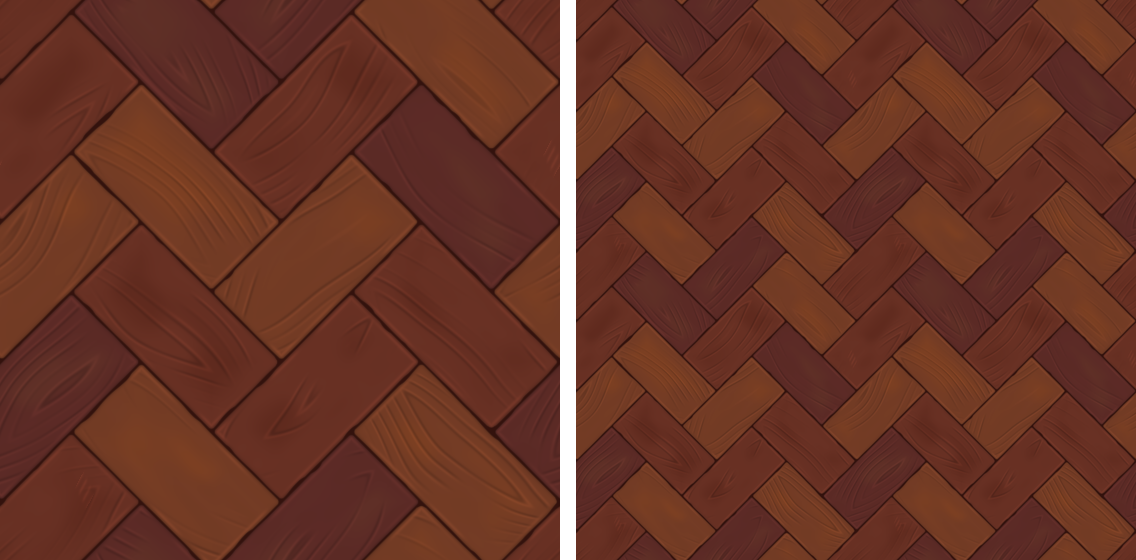
Left: one tile. Right: repeated 2 by 2.
Give the GLSL for this texture, as a WebGL 1 fragment shader.

```glsl
precision highp float;
// Herringbone parquet of painted wooden planks, each two cells long and one wide.
// The canvas is turned by 45 degrees into a cell grid; every cell finds its plank,
// and a wrapped plank index seeds tone, grain and wear so the pattern tiles.
uniform vec2 u_resolution;

#define REPEATS 8.0          // half-diagonals of a cell across the canvas (multiple of 8)
#define ORIGIN vec2(1.02, 0.17)
#define GAP 0.009            // half width of the joints, in cells
#define CORNER 0.05          // corner radius of a plank
#define RINGS 8.0            // grain lines per cell
#define GRAIN 0.13           // grain contrast
#define RIM 0.15             // brightness of worn edges
#define NICK_CHANCE 0.4

const vec3 OAK = vec3(0.450, 0.232, 0.143);
const vec3 OAK_CORE = vec3(0.486, 0.248, 0.133);
const vec3 CHERRY = vec3(0.408, 0.190, 0.139);
const vec3 CHERRY_CORE = vec3(0.376, 0.166, 0.118);
const vec3 PLUM = vec3(0.358, 0.165, 0.147);
const vec3 PLUM_CORE = vec3(0.372, 0.186, 0.151);
const vec3 JOINT = vec3(0.20, 0.07, 0.05);

float hash(vec2 p) {
  vec3 h = fract(vec3(p.xyx) * 0.1031);
  h += dot(h, h.yzx + 33.33);
  return fract((h.x + h.y) * h.z);
}

float noise(vec2 p) {
  vec2 i = floor(p), f = fract(p);
  f = f * f * (3.0 - 2.0 * f);
  return mix(mix(hash(i), hash(i + vec2(1, 0)), f.x),
             mix(hash(i + vec2(0, 1)), hash(i + vec2(1, 1)), f.x), f.y);
}

vec4 oneHot(float n) {
  return 1.0 - step(0.5, abs(vec4(0, 1, 2, 3) - n));
}

// Tone per plank: 0 oak, 1 cherry, 2 plum; one column of planks per line.
float plankTone(vec2 id) {
  mat4 tones = mat4(2, 0, 1, 0,
                    1, 0, 1, 2,
                    0, 2, 1, 0,
                    1, 0, 2, 1);
  return dot(tones * oneHot(id.x), oneHot(id.y));
}

// Distance inwards from the rounded plank outline.
float edgeDistance(vec2 p) {
  vec2 q = abs(p - vec2(1.0, 0.5)) - vec2(1.0, 0.5) + CORNER;
  return CORNER - length(max(q, 0.0)) - min(max(q.x, q.y), 0.0);
}

float bump(float x, float width) {
  return exp(-x * x / (width * width));
}

// Long nested arcs, some left out, each a dark groove with a light lip.
float grainLines(vec2 p, vec2 seed) {
  vec2 centre = vec2(0.6 + 0.8 * hash(seed + 3.1), 0.1 + 0.8 * hash(seed + 7.7));
  vec2 d = p - centre;
  d.y += 0.25 * (noise(p * vec2(1.2, 0.6) + seed) - 0.5) + 0.3 * d.x * (hash(seed) - 0.5);
  float field = sqrt(d.y * d.y + 0.0004) + 0.2 * d.x * d.x;
  field += 0.08 * noise(p * vec2(0.9, 2.5) + seed + 19.0);
  float ring = field * RINGS;
  float t = fract(ring);
  float present = smoothstep(0.3, 0.6, hash(seed + 13.0 * floor(ring)));
  float strength = smoothstep(0.25, 0.65, noise(p * vec2(1.5, 2.5) + seed + 41.0));
  return present * strength * (0.8 * bump(t - 0.64, 0.11) - bump(t - 0.42, 0.12));
}

// A few short parallel scratches on some planks.
float nicks(vec2 p, vec2 seed) {
  vec2 d = p - vec2(0.3 + 1.4 * hash(seed + 11.3), 0.3 + 0.4 * hash(seed + 23.9));
  d.y += 0.3 * d.x;
  float stroke = bump(fract(d.y / 0.07) - 0.5, 0.22);
  float area = smoothstep(0.11, 0.04, abs(d.x + 0.4 * d.y)) * step(abs(d.y), 0.105);
  return stroke * area * step(hash(seed + 31.7), NICK_CHANCE);
}

void main() {
  vec2 uv = gl_FragCoord.xy / u_resolution;
  float pixel = REPEATS * 0.7071 / min(u_resolution.x, u_resolution.y);

  // Turned cell grid: x runs down-right, y runs up-right
  vec2 pos = vec2(uv.x, 1.0 - uv.y) * REPEATS - ORIGIN;
  vec2 grid = 0.5 * vec2(pos.x + pos.y, pos.x - pos.y);
  vec2 cell = floor(grid), f = grid - cell;

  // Plank under this cell, local position (along, across) and wrapped index
  float k = floor(mod(cell.x + cell.y + 0.5, 4.0));
  bool falling = k < 1.5;
  float part = falling ? k : k - 2.0;
  vec2 local = (falling ? f : f.yx) + vec2(part, 0.0);
  vec2 centre = cell + (falling ? vec2(1.0 - part, 0.5) : vec2(0.5, 1.0 - part));
  vec2 index = floor(0.5 * vec2(centre.x + centre.y, centre.x - centre.y));
  vec2 id = floor(mod(index + 0.5, REPEATS * 0.5));
  vec2 seed = id * vec2(17.0, 29.0) + 5.0;

  // Wood tone with a soft painted core
  float tone = plankTone(mod(id, 4.0));
  vec3 base = tone < 0.5 ? OAK : tone < 1.5 ? CHERRY : PLUM;
  vec3 core = tone < 0.5 ? OAK_CORE : tone < 1.5 ? CHERRY_CORE : PLUM_CORE;
  float edge = edgeDistance(local);
  float patches = smoothstep(0.3, 0.8, noise(local * vec2(1.8, 2.6) + seed + 53.0));
  vec3 color = mix(base, core, patches * smoothstep(0.05, 0.4, edge));
  color *= 0.99 + 0.02 * noise(local * vec2(3.0, 9.0) + seed);

  // Grain, scratches and worn rim
  color *= 1.0 + GRAIN * grainLines(local, seed) * smoothstep(0.02, 0.1, edge);
  color *= 1.0 + 0.14 * nicks(local, seed);
  float wear = smoothstep(0.2, 0.8, noise(local * 3.0 + seed + 67.0));
  color *= 1.0 + RIM * wear * bump(edge - 0.045, 0.018);

  // Shaded joints, chipped here and there
  float chip = 0.016 * smoothstep(0.75, 1.0, noise(local * 4.0 + seed + 83.0));
  float gap = GAP + chip + 0.006 * (noise(local * 5.0 + seed) - 0.5);
  color *= 1.0 - 0.3 * exp(-max(edge - gap, 0.0) / 0.014);
  float joint = 1.0 - smoothstep(gap - pixel, gap + pixel, edge);
  gl_FragColor = vec4(mix(color, JOINT, joint), 1.0);
}
```
